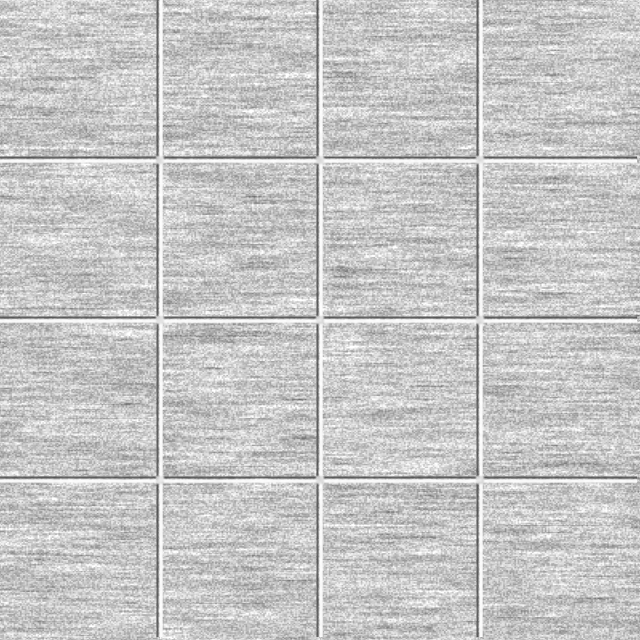
Write a WebGL 2 fragment shader that draws this texture.

```glsl
#version 300 es
precision highp float;
// Four by four grid of brushed light grey tiles, each with its own grain.
// Layers of stretched value noise make the horizontal brushing; the seams
// are bevelled, with a thin dark groove beside a wider white ridge.
uniform vec2 u_resolution;
out vec4 fragColor;

float hash(vec2 cell) {
  uvec2 q = uvec2(ivec2(cell)) * uvec2(1597334673u, 3812015801u);
  uint n = (q.x ^ q.y) * 1597334673u;
  n = (n ^ (n >> 15)) * 2246822519u;
  return float((n ^ (n >> 13)) >> 8) / 16777216.0;
}

float noise(vec2 p) {
  vec2 i = floor(p), f = fract(p);
  f = f * f * (3.0 - 2.0 * f);
  return mix(mix(hash(i), hash(i + vec2(1, 0)), f.x),
             mix(hash(i + vec2(0, 1)), hash(i + vec2(1, 1)), f.x), f.y);
}

// Grey level of the brushed surface
float brushed(vec2 p, vec2 seed) {
  float grey = 0.782;
  grey += 0.26 * (noise(p * vec2(400, 460) + seed) - 0.5);
  grey += 0.10 * (noise(p * vec2(110, 380) + seed + 37.0) - 0.5);
  grey += 0.19 * (noise(p * vec2(15, 290) + seed + 71.0) - 0.5);
  grey += 0.08 * (noise(p * vec2(9, 130) + seed + 133.0) - 0.5);
  grey += 0.035 * (noise(p * vec2(6, 38) + seed + 207.0) - 0.5);
  // Sparse bright flecks and dark scratches
  grey += 0.08 * smoothstep(0.82, 0.98, noise(p * vec2(22, 190) + seed + 311.0));
  grey -= 0.12 * smoothstep(0.80, 0.97, noise(p * vec2(15, 280) + seed + 419.0));
  return grey;
}

// Smooth-edged stripe around zero
vec2 stripe(vec2 d, float halfWidth, vec2 soft) {
  return 1.0 - smoothstep(halfWidth - soft, halfWidth + soft, abs(d));
}

void main() {
  vec2 uv = gl_FragCoord.xy / u_resolution;
  vec2 soft = 0.5 / u_resolution + 0.0006;
  vec2 tile = floor(uv * 4.0);
  float grey = brushed(uv, tile * vec2(517, 823) + tile.yx * 1291.0);

  // Signed distance to the nearest inner seam, positive to the lower right
  vec2 d = (uv - clamp(round(uv * 4.0), 1.0, 3.0) / 4.0) * vec2(1, -1);
  vec2 inside = vec2(step(0.005, uv.y), step(uv.x, 0.995));
  vec2 groove = stripe(d + 0.0039, 0.0016, soft) * inside;
  vec2 ridge = stripe(d - 0.0017, 0.0025, soft) * inside;
  float wear = 0.08 * (noise(uv * 200.0) - 0.5);
  grey = mix(grey, 0.37 + wear, max(groove.x, groove.y));
  grey = mix(grey, 0.98 + 0.4 * wear, max(ridge.x, ridge.y));

  // Pale worn patch where seams cross
  vec2 crossing = stripe(d, 0.0062, soft + 0.001);
  grey = mix(grey, 0.87 + wear, 0.9 * crossing.x * crossing.y);

  fragColor = vec4(vec3(clamp(grey, 0.0, 1.0)), 1.0);
}
```
